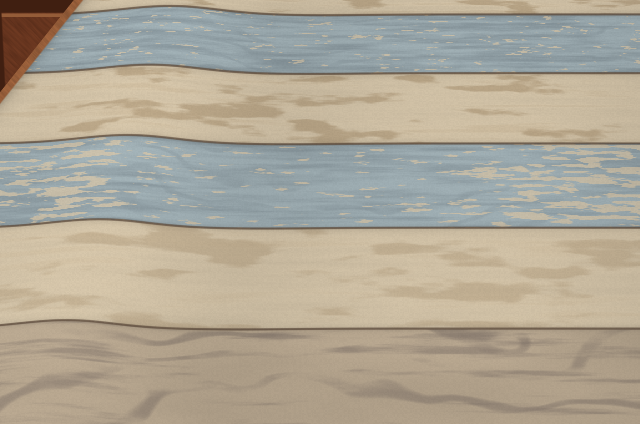
Write a WebGL 1 fragment shader that draws this texture.

```glsl
precision highp float;
// Painted wood planks in cream, blue and grey, receding past a brown shelf corner.
uniform vec2 u_resolution;

const vec3 CREAM = vec3(0.81, 0.75, 0.645);
const vec3 TAN = vec3(0.69, 0.61, 0.49);
const vec3 BLUE = vec3(0.62, 0.68, 0.70);
const vec3 DEEP_BLUE = vec3(0.52, 0.575, 0.60);
const vec3 GREY = vec3(0.705, 0.64, 0.55);
const vec3 GREY_GRAIN = vec3(0.50, 0.45, 0.41);
const vec3 SEAM = vec3(0.38, 0.31, 0.25);
const vec3 SHELF_RIM = vec3(0.58, 0.36, 0.22);
const vec3 SHELF_WOOD = vec3(0.46, 0.24, 0.14);
const vec3 SHELF_DARK = vec3(0.25, 0.12, 0.065);

const float FIRST_SEAM = 0.225; // height of the lowest seam
const float VANISH = 1.442;     // distance from there to the vanishing line
const float SHRINK = 0.835;     // size of each plank relative to the one below

float hash(vec2 p) {
  return fract(sin(dot(p, vec2(127.1, 311.7))) * 43758.5453);
}

float noise(vec2 p) {
  vec2 i = floor(p);
  vec2 f = fract(p);
  f = f * f * (3.0 - 2.0 * f);
  return mix(mix(hash(i), hash(i + vec2(1.0, 0.0)), f.x),
             mix(hash(i + vec2(0.0, 1.0)), hash(i + vec2(1.0, 1.0)), f.x), f.y);
}

float fbm(vec2 p) {
  float sum = 0.0;
  float amp = 0.5;
  for (int i = 0; i < 4; i++) {
    sum += amp * noise(p);
    p = p * 2.03 + 17.3;
    amp *= 0.5;
  }
  return sum / 0.9375;
}

float bell(float x, float center, float width) {
  float t = (x - center) / width;
  return exp(-t * t);
}

// Thin wavy growth lines, broken up along their length
float growthLines(vec2 q, float density) {
  float rings = q.y * density + 5.0 * fbm(q * vec2(1.6, 3.0));
  float line = smoothstep(0.55, 1.0, sin(rings * 6.2832));
  return line * smoothstep(0.3, 0.65, fbm(q * vec2(5.0, 22.0) + 4.0));
}

vec3 creamPlank(vec2 q, float across, float wear) {
  float streak = fbm(q * vec2(3.0, 55.0));
  float scuff = fbm(q * vec2(5.0, 24.0) + 31.0) + 0.10 * abs(across - 0.5);
  vec3 col = CREAM * (0.965 + 0.07 * streak);
  col = mix(col, TAN, wear * smoothstep(0.57, 0.72, scuff));
  return mix(col, TAN, 0.35 * wear * smoothstep(0.56, 0.8, streak));
}

vec3 bluePlank(vec2 q, float wear) {
  float streak = fbm(q * vec2(4.0, 75.0));
  float tone = fbm(q * vec2(2.0, 7.0) + 9.0);
  vec3 col = mix(BLUE, DEEP_BLUE, smoothstep(0.35, 0.8, 0.6 * streak + 0.4 * tone));
  col = mix(col, DEEP_BLUE, 0.45 * growthLines(q, 13.0));
  float chips = fbm(q * vec2(16.0, 95.0) + 53.0) + 0.17 * wear;
  return mix(col, CREAM, 0.8 * smoothstep(0.69, 0.78, chips));
}

vec3 greyPlank(vec2 q) {
  float streak = fbm(q * vec2(5.0, 60.0));
  float tone = fbm(q * vec2(2.0, 8.0) + 3.0);
  vec3 col = GREY * (0.93 + 0.14 * tone);
  col = mix(col, GREY_GRAIN, 0.55 * growthLines(q, 9.0));
  return mix(col, GREY_GRAIN, 0.55 * smoothstep(0.52, 0.75, 0.7 * streak + 0.3 * tone));
}

// Shelf corner; c is measured right and down from the top left
vec3 shelf(vec2 c, float rimDist, float px) {
  float grain = fbm(vec2(c.x + c.y, c.y - c.x) * vec2(18.0, 140.0));
  vec3 col = mix(SHELF_WOOD, SHELF_DARK, 0.6 * grain);
  col = mix(SHELF_DARK, col, smoothstep(-px, px, c.y - 0.03));
  col = mix(SHELF_RIM, col, smoothstep(0.003, 0.003 + px, abs(c.y - 0.036)));
  float gap = 0.012 + 0.05 * (c.y - 0.2);
  col = mix(SHELF_DARK, col, smoothstep(-px, px, c.x - gap));
  float rim = 1.0 - smoothstep(0.016, 0.016 + px, rimDist);
  return mix(col, SHELF_RIM * (0.85 + 0.3 * grain), rim);
}

void main() {
  float px = 1.0 / u_resolution.y;
  vec2 p = gl_FragCoord.xy * px;

  // Perspective plank index, lifted by a ridge that leans to the right
  float ridge = bell(p.x, 0.075 + 0.33 * p.y, 0.16);
  float dip = bell(p.x, 0.50 + 0.25 * p.y, 0.18);
  float y = p.y - 0.020 * ridge + 0.002 * dip;
  float k = log(1.0 - (y - FIRST_SEAM) / VANISH) / log(SHRINK);
  float plank = floor(k);
  float across = fract(k);
  float scale = pow(SHRINK, k);
  vec2 q = vec2((p.x - 0.75) / scale + plank * 7.3, k * 0.26 + plank * 2.1);

  // Planks: grey in front, then cream and blue in turn
  float ends = bell(p.x, 0.15, 0.16) + smoothstep(1.0, 1.35, p.x) + 0.25;
  vec3 col = creamPlank(q, across, plank > 1.5 ? 0.8 : 0.5);
  if (mod(plank, 2.0) > 0.5) col = bluePlank(q, plank < 2.0 ? ends : 0.2);
  if (plank < 0.0) col = greyPlank(q);

  // Seams with a soft groove, then light on the ridge
  float plankHeight = 0.26 * scale;
  float seamDist = min(across, 1.0 - across) * plankHeight;
  col *= 1.0 - 0.12 * exp(-seamDist / 0.006);
  col = mix(SEAM, col, 0.2 + 0.8 * smoothstep(0.0008, 0.0018 + px, seamDist));
  col *= 1.0 + 0.03 * ridge - 0.035 * dip - 0.05 * smoothstep(1.2, 1.6, p.x);
  col *= 0.985 + 0.03 * hash(floor(p * 340.0));

  // Shelf in the top left corner, with its shadow
  vec2 c = vec2(p.x, 1.0 - p.y);
  float rimDist = (1.0 - c.x / 0.196 - c.y / 0.245) / length(vec2(1.0 / 0.196, 1.0 / 0.245));
  col *= 1.0 - 0.18 * exp(-max(-rimDist, 0.0) / 0.012);
  col = mix(col, shelf(c, rimDist, px), smoothstep(-px, px, rimDist));

  gl_FragColor = vec4(col, 1.0);
}
```
